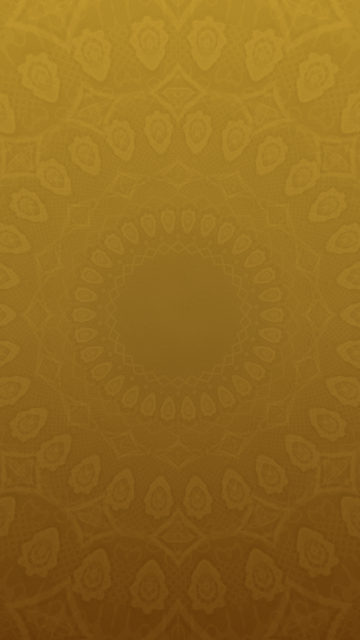
Write a Shadertoy shader that draws this background.

```glsl
// Faint golden mandala: concentric rings of medallions, stars and fine filling
// around a plain disk, laid over a vertical gold-to-brown gradient.
// Each ring folds the angle into one sector and draws a single motif there.

const vec3  TOP_GOLD     = vec3(0.705, 0.552, 0.163);
const vec3  MIDDLE_OCHRE = vec3(0.583, 0.432, 0.132);
const vec3  BOTTOM_BROWN = vec3(0.415, 0.245, 0.046);
const vec2  CENTRE       = vec2(0.495, 0.508); // fraction of the canvas
const float DISK_RADIUS  = 0.172;              // lengths are in canvas widths
const float PETALS       = 30.0;               // medallions in each ring
const float STARS        = 16.0;               // stars in each ring
const float RELIEF       = 0.042;              // contrast of the ornament
const float LATTICE      = 180.0;              // lattice cells per turn
const float GRAIN        = 0.012;
const float TAU          = 6.2831853;

float pixelSize;

float fillShape(float d) { return 1.0 - smoothstep(-pixelSize, pixelSize, d); }
float strokeLine(float d, float halfWidth) { return fillShape(abs(d) - halfWidth); }

vec2 hashGradient(vec2 cell) {
    vec2 h = vec2(dot(cell, vec2(127.1, 311.7)), dot(cell, vec2(269.5, 183.3)));
    return 2.0 * fract(sin(h) * 43758.5) - 1.0;
}

float gradientNoise(vec2 p) {
    vec2 i = floor(p), f = fract(p), u = f * f * (3.0 - 2.0 * f);
    vec2 e = vec2(1.0, 0.0);
    float low  = mix(dot(hashGradient(i), f), dot(hashGradient(i + e), f - e), u.x);
    float high = mix(dot(hashGradient(i + e.yx), f - e.yx),
                     dot(hashGradient(i + 1.0), f - 1.0), u.x);
    return mix(low, high, u.y);
}

// Fold an angle into one of n sectors, centred on zero.
float foldAngle(float a, float n, float turn) {
    float wedge = TAU / n;
    return mod(a + (0.5 - turn) * wedge, wedge) - 0.5 * wedge;
}

// Sector coordinates: x is tangential, y points outwards from radius.
vec2 sector(vec2 p, float n, float turn, float radius) {
    float a = foldAngle(atan(p.x, p.y), n, turn);
    return length(p) * vec2(sin(a), cos(a)) - vec2(0.0, radius);
}

// Lobed drop pointing inwards, with a dark rim and a smaller drop inside.
float medallion(vec2 q, vec2 size, float lobes) {
    vec2 s = q / size;
    s.x /= 0.84 + 0.28 * clamp(s.y, -1.2, 1.2);
    float scale = min(size.x, size.y);
    float lobe = lobes * cos(9.0 * atan(s.x, s.y)) * smoothstep(-1.1, 0.2, s.y);
    float outer = (length(s) - 1.0 - lobe) * scale;
    vec2 core = (s - vec2(0.0, 0.08)) / 0.54;
    float inner = (length(core) - 1.0) * 0.54 * scale;
    float heart = (length(core * 2.0 + vec2(0.0, 0.3)) - 1.0) * 0.27 * scale;
    return 0.75 * fillShape(outer) - 0.65 * strokeLine(inner, 0.09 * scale)
         - 0.45 * strokeLine(heart, 0.10 * scale)
         - 0.25 * strokeLine(outer - 0.12 * scale, 0.10 * scale);
}

// Four pointed petals with a bright border and a flower inside.
float star(vec2 q, float size) {
    vec2 s = abs(q) / size;
    float edge = (pow(s.x, 0.8) + pow(s.y, 0.8) - 1.0) * 0.5 * size;
    float r = length(s), a = atan(q.x, q.y);
    float flower = (r - 0.34 - 0.16 * cos(4.0 * a)) * size;
    float veins = (r - 0.14) * size;
    return 0.12 * fillShape(edge) + 0.65 * strokeLine(edge, 0.05 * size)
         - 0.30 * strokeLine(edge + 0.10 * size, 0.03 * size)
         + 0.45 * strokeLine(flower, 0.03 * size) + 0.4 * strokeLine(veins, 0.03 * size);
}

// Two mirrored zigzag bands that cross into a chain of diamonds.
float diamondChain(float r, float a, float n, float radius, float height, float halfWidth) {
    float zigzag = abs(fract(a * n / TAU) - 0.5) * 2.0 * height;
    return strokeLine(abs(r - radius) - zigzag, halfWidth);
}

// Linked circles and curling tendrils, in log-polar cells that stay square.
float fineFilling(float r, float a) {
    float unit = r * TAU / LATTICE;
    vec2 cell = fract(vec2(a, log(r)) * LATTICE / TAU) - 0.5;
    float circles = strokeLine((length(cell) - 0.38) * unit, 0.10 * unit);
    vec2 vineCoord = vec2(abs(foldAngle(a, PETALS, 0.0)), log(r)) * LATTICE * 0.10;
    float tendrils = strokeLine(gradientNoise(vineCoord * 1.2) * 2.0 * unit, 0.16 * unit);
    float choice = smoothstep(-0.08, 0.08, gradientNoise(vineCoord * 0.4 + 7.3));
    return mix(circles, tendrils, choice);
}

float ornament(vec2 p) {
    float r = max(length(p), 0.001), a = atan(p.x, p.y);
    float outside = smoothstep(DISK_RADIUS, DISK_RADIUS + 0.06, r);
    float pattern = outside * (0.48 * fineFilling(r, a) - 0.30);

    // Small diamonds and buds around the disk
    pattern += 0.65 * diamondChain(r, a, PETALS, 0.188, 0.015, 0.003);
    pattern += 0.5 * fillShape(length(sector(p, PETALS, 0.0, 0.219)) - 0.007);

    // Linking bands and star rings
    pattern += 0.35 * diamondChain(r, a, PETALS, 0.318, 0.020, 0.003);
    pattern += 0.40 * diamondChain(r, a, STARS, 0.390, 0.032, 0.004);
    pattern += 0.30 * diamondChain(r, a, STARS, 0.618, 0.045, 0.005);
    pattern += 0.7 * star(sector(p, STARS, 0.0, 0.390), 0.045);
    pattern += star(sector(p, STARS, 0.0, 0.618), 0.080);
    pattern += star(sector(p, STARS, 0.0, 0.927), 0.130);

    // Medallion rings grow outwards, midway between the spokes
    pattern += medallion(sector(p, PETALS, 0.5, 0.261), vec2(0.023, 0.034), 0.05);
    pattern += medallion(sector(p, PETALS, 0.5, 0.508), vec2(0.043, 0.058), 0.07);
    pattern += medallion(sector(p, PETALS, 0.5, 0.757), vec2(0.057, 0.072), 0.09);
    return clamp(pattern, -0.55, 0.75);
}

void mainImage(out vec4 fragColor, in vec2 fragCoord) {
    vec2 uv = fragCoord / iResolution.xy;
    vec2 p = (fragCoord - CENTRE * iResolution.xy) / iResolution.x;
    pixelSize = 1.0 / iResolution.x;

    // Gradient with a dimmer disk
    vec3 colour = mix(BOTTOM_BROWN, MIDDLE_OCHRE, min(uv.y * 2.0, 1.0));
    colour = mix(colour, TOP_GOLD, max(uv.y * 2.0 - 1.0, 0.0));
    colour *= 1.0 - 0.055 * (1.0 - smoothstep(0.13, 0.34, length(p)));

    // Ornament and cloth-like grain
    float grain = gradientNoise(p * 130.0) + 0.6 * gradientNoise(p * 14.0);
    colour += (RELIEF * ornament(p) + GRAIN * grain) * vec3(1.0, 0.95, 0.55);
    fragColor = vec4(colour, 1.0);
}
```
